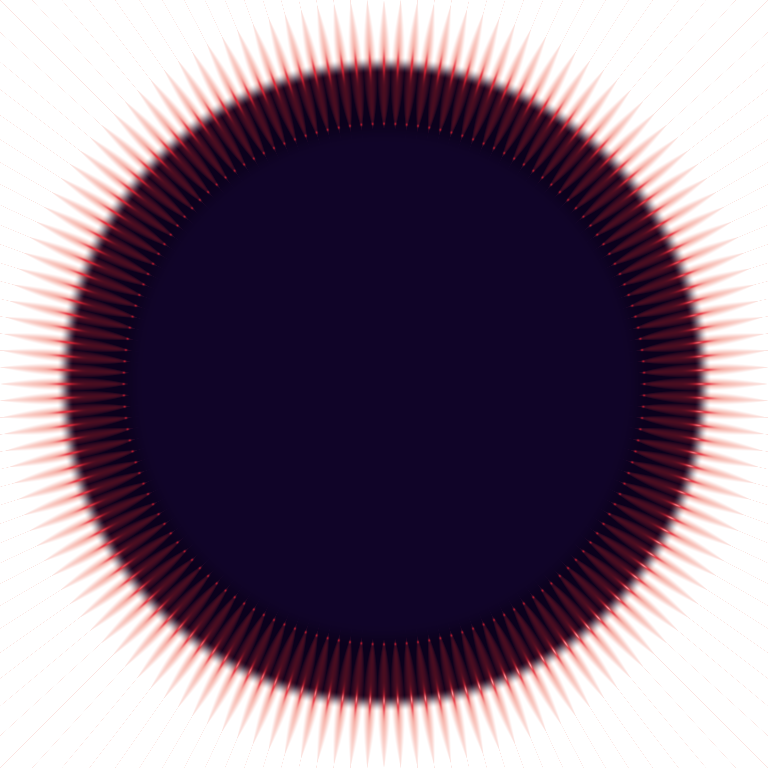
A Shadertoy shader for this background:

```glsl
// A dark disc on white, ringed by fine red rays that cross its soft rim.

const float TAU = 6.2831853;
const float RAY_COUNT = 144.0;
const float RIM_RADIUS = 0.416;    // middle of the soft disc edge
const float RIM_BLUR = 0.011;
const float RAY_REACH = 0.084;     // ray length on either side of the rim
const float RAY_WIDTH = 0.0094;    // half width of a ray at the rim
const float BEAD_RADIUS = 0.339;   // ring of small inner beads

const vec3 PAPER = vec3(1.0);
const vec3 NIGHT = vec3(0.063, 0.015, 0.155);
const vec3 GAP = vec3(0.045, 0.005, 0.11);
const vec3 WINE = vec3(0.285, 0.05, 0.125);
const vec3 BLUSH = vec3(0.965, 0.70, 0.66);
const vec3 SPARK = vec3(0.90, 0.13, 0.20);
const vec3 HOT = vec3(1.0, 0.72, 0.72);

// Soft elliptical spot with the given radii
float spot(vec2 p, vec2 radii) {
    vec2 q = p / radii;
    return exp(-dot(q, q));
}

// Leaf-shaped ray, pointed at both ends; x runs across, y along it
float leaf(vec2 p) {
    float along = p.y / RAY_REACH;
    float halfWidth = RAY_WIDTH * max(1.0 - along * along, 0.0);
    return 1.0 - smoothstep(0.0, halfWidth + 0.0005, abs(p.x));
}

void mainImage(out vec4 fragColor, in vec2 fragCoord) {
    vec2 p = (fragCoord - 0.5 * iResolution.xy) / min(iResolution.x, iResolution.y);
    float r = length(p);
    float turn = atan(p.y, p.x) / TAU;

    // Fold the plane into one ray: across and along, measured from the rim
    float cell = fract(turn * RAY_COUNT + 0.5) - 0.5;
    vec2 q = vec2(cell * TAU / RAY_COUNT * r, r - RIM_RADIUS);
    float ray = leaf(q);
    float reach = abs(q.y) / RAY_REACH;

    // Pale rays outside the disc
    float outerFade = 1.0 - smoothstep(0.1, 1.05, reach);
    vec3 outside = mix(PAPER, BLUSH, ray * mix(0.35, 1.0, outerFade));

    // Wine rays inside, with darker gaps between them
    float band = smoothstep(0.315, 0.345, r);
    vec3 inside = mix(NIGHT, GAP, band * (1.0 - ray));
    float innerFade = 1.0 - smoothstep(0.75, 1.1, reach);
    inside = mix(inside, WINE, sqrt(ray) * innerFade);

    // Soft disc edge
    float disc = 1.0 - smoothstep(RIM_RADIUS - RIM_BLUR, RIM_RADIUS + RIM_BLUR, r);
    vec3 color = mix(outside, inside, disc);

    // Sparks on the rim, hotter toward the lower right
    float heat = 0.5 + 0.5 * dot(p / max(r, 0.001), normalize(vec2(0.5, -0.85)));
    float spark = spot(q, vec2(0.0017, 0.015));
    color = mix(color, SPARK, 0.9 * spark);
    float core = spot(q + vec2(0.0, 0.003), vec2(0.0011, 0.005));
    color = mix(color, HOT, 0.75 * core * heat * heat);

    // Small beads near the inner ends
    float bead = spot(vec2(q.x, r - BEAD_RADIUS), vec2(0.0014, 0.0018));
    color = mix(color, SPARK, 0.65 * bead);

    fragColor = vec4(color, 1.0);
}
```
